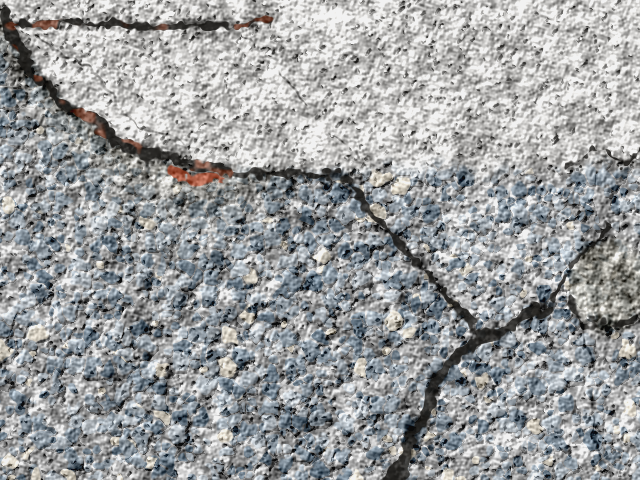
A Shadertoy shader for this texture:

```glsl
// Weathered concrete: a pale cement skin over exposed blue-grey aggregate, split by dirty cracks.
#define STONE_SCALE 27.0
#define CHIP_SCALE 50.0
#define PIT_SCALE 62.0
#define GRAIN 0.95
#define RELIEF 0.85
#define CEMENT_TONE 0.81
#define MORTAR_TONE 0.66
#define BLUE_TINT vec3(-0.045, 0.004, 0.045)
#define SOIL vec3(0.10, 0.095, 0.085)
#define RUST vec3(0.50, 0.25, 0.16)
#define LIGHT vec2(-0.6, 0.8)

vec2 hash2(vec2 c) {
    vec3 q = fract(c.xyx * vec3(0.1031, 0.1030, 0.0973));
    q += dot(q, q.yzx + 33.33);
    return fract((q.xx + q.yz) * q.zy);
}

float noise(vec2 p) {
    vec2 i = floor(p), f = fract(p);
    f = f * f * (3.0 - 2.0 * f);
    vec2 e = vec2(1.0, 0.0);
    return mix(mix(hash2(i).x, hash2(i + e).x, f.x),
               mix(hash2(i + e.yx).x, hash2(i + 1.0).x, f.x), f.y);
}

// Layered grain, centred on zero
float grain(vec2 p) {
    float sum = 0.0, freq = 26.0;
    for (int i = 0; i < 4; i++) {
        sum += 0.25 * (noise(p * freq + float(i) * 17.0) - 0.5);
        p = mat2(0.8, 0.6, -0.6, 0.8) * p;
        freq *= 1.95;
    }
    return sum;
}

// Cellular noise: nearest distance, gap to the next cell, two random ids
vec4 cells(vec2 p, out vec2 toCentre) {
    vec2 base = floor(p), id = vec2(0.0);
    float near = 9.0, second = 9.0;
    for (int y = -1; y <= 1; y++)
    for (int x = -1; x <= 1; x++) {
        vec2 cell = base + vec2(x, y);
        vec2 r = cell + 0.1 + 0.8 * hash2(cell) - p;
        float d = length(r);
        if (d < near) {
            second = near; near = d; toCentre = r;
            id = hash2(cell + 71.0);
        } else second = min(second, d);
    }
    return vec4(near, second - near, id);
}

float segment(vec2 p, vec2 a, vec2 b) {
    vec2 ab = b - a;
    return length(p - a - ab * clamp(dot(p - a, ab) / dot(ab, ab), 0.0, 1.0));
}

float crack(vec2 p, vec2 a, vec2 b, vec2 c, vec2 d) {
    return min(min(segment(p, a, b), segment(p, b, c)), segment(p, c, d));
}

// Lay one layer of angular stones over the mortar
vec3 addStones(vec3 col, vec2 p, float scale, float share, float fine) {
    vec2 r;
    vec4 c = cells(p * scale + 0.5 * vec2(noise(p * 60.0), noise(p * 60.0 + 31.0)), r);
    float mask = smoothstep(0.06, 0.18, c.y) * (1.0 - smoothstep(0.40, 0.52, c.x));
    mask *= step(c.z, share);
    float tone = mix(0.40, 0.78, c.w) + 0.5 * fine;
    vec3 stone = tone + BLUE_TINT * (1.5 - c.w);
    vec3 pale = vec3(0.88, 0.85, 0.79) + 0.4 * fine;
    stone = mix(stone, pale, step(0.94, c.w));
    float side = dot(-r, LIGHT);
    stone += 0.16 * smoothstep(0.1, 0.4, side);
    float shadow = smoothstep(0.14, 0.40, -side) * step(c.z, share);
    col -= 0.24 * shadow * (1.0 - mask);
    return mix(col, stone - 0.12 * shadow, 0.85 * mask);
}

void mainImage(out vec4 fragColor, in vec2 fragCoord) {
    vec2 p = fragCoord / iResolution.y;
    float fine = grain(p);
    float slope = fine - grain(p + LIGHT * 0.005);
    float broad = noise(p * 7.0) - 0.5;
    vec2 q = p + 0.024 * (vec2(noise(p * 20.0), noise(p * 20.0 + 9.0)) - 0.5)
               + 0.012 * (vec2(noise(p * 65.0), noise(p * 65.0 + 5.0)) - 0.5);

    // Cement skin above a curved, ragged border
    float border = 0.635 + 0.335 * pow(max(1.0 - p.x / 0.48, 0.0), 2.4);
    float skin = smoothstep(-0.02, 0.02, q.y - border + 0.05 * broad * step(0.48, p.x));
    float right = smoothstep(0.75, 1.0, p.x);

    // Exposed aggregate
    vec3 ground = vec3(MORTAR_TONE + 0.05 * right + 1.1 * GRAIN * fine + 0.10 * broad);
    ground = addStones(ground, p + 3.0, CHIP_SCALE, 0.55, fine);
    ground = addStones(ground, p, STONE_SCALE, 0.62 - 0.15 * right, fine);
    vec3 cement = vec3(0.004, 0.0, -0.008) + CEMENT_TONE + GRAIN * fine + 0.10 * broad;
    vec3 col = mix(ground, cement, skin) + RELIEF * slope;

    // Small dark pits
    vec2 r;
    vec4 pit = cells(p * PIT_SCALE + 2.0 * fine, r);
    col -= 0.38 * step(0.72, pit.z) * (1.0 - smoothstep(0.12, 0.36, pit.x));

    // Worn patch on the right and brown stain below the upper crack
    float patchArea = 1.0 - smoothstep(0.07, 0.10, length((q - vec2(1.27, 0.41)) * vec2(1.0, 0.9)));
    float stain = (1.0 - skin) * exp(-12.0 * max(border - p.y, 0.0)) * (1.0 - smoothstep(0.4, 0.7, p.x));
    vec3 dusty = vec3(0.55, 0.54, 0.50) + 1.3 * fine + RELIEF * slope;
    col = mix(col, dusty, max(0.75 * patchArea, 0.7 * stain));

    // Crack network: distance minus half width
    vec2 joint = vec2(1.0, 0.30), corner = vec2(0.48, 0.635);
    float upper = crack(q, vec2(0.0, 0.97), vec2(0.11, 0.79), vec2(0.30, 0.68), corner) - 0.009;
    float top = crack(q, vec2(0.0, 0.96), vec2(0.21, 0.95), vec2(0.42, 0.95), vec2(0.57, 0.955)) - 0.004;
    float middle = crack(q, vec2(0.72, 0.63), vec2(0.78, 0.55), vec2(0.87, 0.44), joint) - 0.004;
    float lower = crack(q, joint, vec2(0.905, 0.205), vec2(0.86, 0.09), vec2(0.81, -0.02)) - 0.011;
    float branch = crack(q, joint, vec2(1.115, 0.345), vec2(1.2, 0.46), vec2(1.27, 0.53));
    branch -= mix(0.010, 0.001, smoothstep(1.08, 1.18, p.x));
    float edge = crack(q, vec2(1.18, 0.66), vec2(1.24, 0.685), vec2(1.30, 0.67), vec2(1.34, 0.68)) - 0.002;
    float ledge = crack(q, vec2(1.19, 0.37), vec2(1.22, 0.32), vec2(1.28, 0.33), vec2(1.35, 0.34)) - 0.003;
    float seam = segment(q, corner, vec2(0.72, 0.63)) - 0.002;
    float hair = crack(q, vec2(0.50, 0.93), vec2(0.60, 0.84), vec2(0.65, 0.76), vec2(0.75, 0.67));
    hair = min(hair, segment(q, vec2(1.22, 0.32), vec2(1.245, 0.0)));
    hair = min(hair, crack(q, vec2(0.07, 0.93), vec2(0.20, 0.85), vec2(0.25, 0.76), vec2(0.38, 0.70)));
    float wide = min(min(min(upper, top), min(middle, lower)), min(min(branch, edge), min(ledge, seam)));

    // Rubble, soil and rust gathered in the cracks
    float rough = noise(p * 85.0);
    col -= 0.38 * exp(-max(wide, 0.0) / 0.016) * smoothstep(0.35, 0.75, rough);
    float gap = 1.0 - smoothstep(-0.001, 0.004, wide + 0.014 * (rough - 0.5));
    float rustShare = (1.0 - smoothstep(0.0, 0.008, min(upper, top))) * smoothstep(0.55, 0.72, noise(p * 38.0 + 4.0));
    vec3 fill = mix(SOIL + 0.5 * max(fine, 0.0), RUST + fine, 0.75 * rustShare);
    col = mix(col, fill, 0.9 * gap);
    col -= 0.30 * (1.0 - smoothstep(0.0005, 0.0045, hair)) * smoothstep(0.2, 0.5, noise(p * 30.0));
    float chip = segment(q, vec2(0.36, 0.635), vec2(0.46, 0.618));
    col = mix(col, vec3(0.62, 0.32, 0.23) + fine, (1.0 - smoothstep(0.007, 0.012, chip)) * smoothstep(0.2, 0.4, rough));

    fragColor = vec4(clamp(col, 0.04, 0.95), 1.0);
}
```
